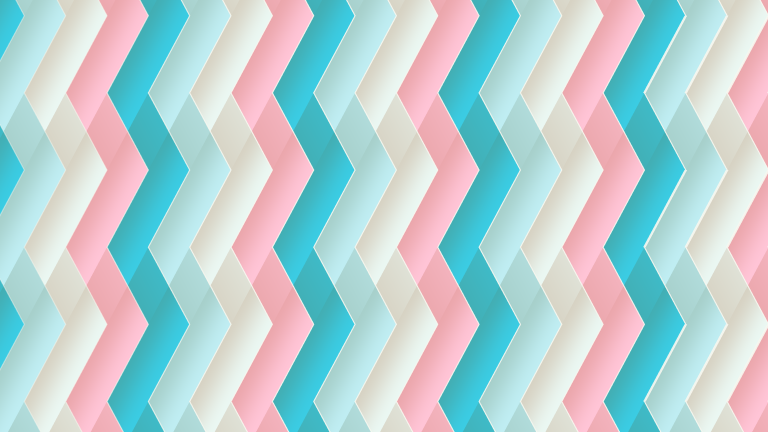
This pattern is drawn by a WebGL 2 fragment shader. Its source:

```glsl
#version 300 es
precision highp float;
uniform vec2 u_resolution;
out vec4 fragColor;

// Ribbon colour: four hues in turn, shade runs from dark (0) to light (1)
vec3 ribbonColor(float column, float shade) {
  float hue = mod(column, 4.0);
  if (hue < 0.5) return mix(vec3(0.26, 0.68, 0.70), vec3(0.23, 0.80, 0.89), shade);
  if (hue < 1.5) return mix(vec3(0.65, 0.81, 0.79), vec3(0.75, 0.93, 0.95), shade);
  if (hue < 2.5) return mix(vec3(0.84, 0.82, 0.76), vec3(0.92, 0.97, 0.95), shade);
  return mix(vec3(0.92, 0.65, 0.67), vec3(1.0, 0.77, 0.84), shade);
}

vec3 foldedRibbons(vec2 p) {
  // Zigzag columns: u counts ribbon widths, t runs 0..2 over one fold pair
  float u = (p.x - 0.2477) / 0.0957;
  float t = mod((p.y - 0.785) / 0.1786, 2.0);
  float zig = 1.0 - abs(t - 1.0);
  float s = u - zig;
  float column = floor(s);
  float across = s - column;

  // Rising strips overlap the falling ones, leaving a darker rhombus between
  bool falling = t > 1.0;
  float strip = falling ? across + 2.0 * zig : across;
  bool rhombus = strip >= 1.0 && strip < 2.0;
  float shade = rhombus ? 0.08 + 0.35 * across : smoothstep(-0.1, 1.0, fract(strip));
  vec3 color = ribbonColor(column, shade);

  // Pale seams: faint at the left, wide on the rising edges at the far right
  float seam = floor(s + 0.5);
  float seamDistance = abs(s - seam) * 0.0957 * 0.881;
  float halfWidth = !falling && seam > 12.5 ? 0.0027 : 0.0013;
  float opacity = mix(0.45, 0.9, smoothstep(-3.0, 3.0, seam));
  return mix(color, vec3(0.97, 0.97, 0.94), opacity * step(seamDistance, halfWidth));
}

void main() {
  // Average a 4 x 4 grid of samples to smooth every edge
  vec3 sum = vec3(0.0);
  for (int i = 0; i < 16; i++) {
    vec2 offset = (vec2(i % 4, i / 4) + 0.5) / 4.0 - 0.5;
    sum += foldedRibbons((gl_FragCoord.xy + offset) / u_resolution.y);
  }
  fragColor = vec4(sum / 16.0, 1.0);
}
```
